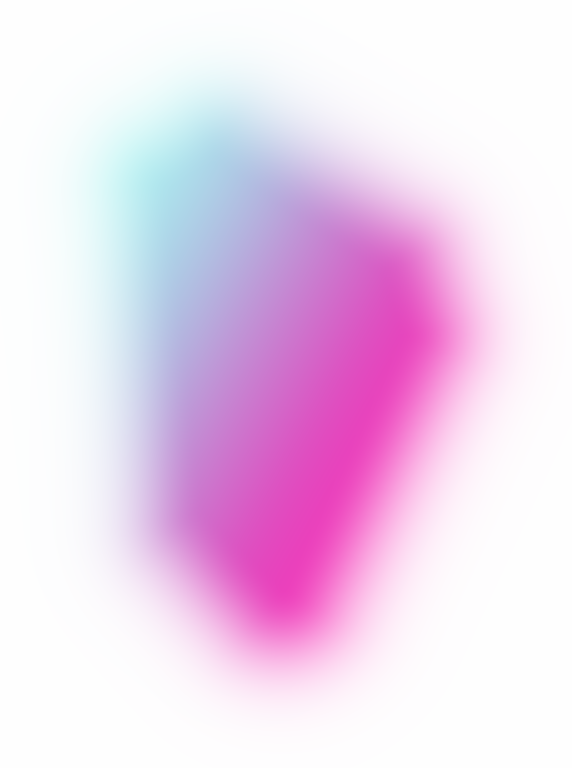
A WebGL 2 fragment shader for this background:

```glsl
#version 300 es
precision highp float;

#define BLUR 0.098
#define RAMP_AXIS vec2(0.87, -0.5)
#define RAMP_START -0.34
#define RAMP_STEP 0.152
#define PAPER vec3(0.995, 0.995, 0.996)

uniform vec2 u_resolution;
out vec4 fragColor;

// Core of the blob, in canvas heights from the centre
const int CORNERS = 6;
const vec2 core[CORNERS] = vec2[](
    vec2(-0.149, 0.253), vec2(-0.093, 0.285), vec2(0.122, 0.142),
    vec2(0.145, 0.064), vec2(-0.005, -0.262), vec2(-0.106, -0.164));

// Colour stops from mint through violet to hot pink
const int STOPS = 5;
const vec3 ramp[STOPS] = vec3[](
    vec3(0.69, 0.98, 0.955), vec3(0.67, 0.79, 0.895), vec3(0.79, 0.48, 0.81),
    vec3(0.915, 0.22, 0.725), vec3(1.0, 0.28, 0.75));

float cross2(vec2 a, vec2 b) {
    return a.x * b.y - a.y * b.x;
}

// Distance to the convex core, zero inside it
float coreDistance(vec2 p) {
    float nearest = 1e3;
    bool inside = true;
    for (int i = 0; i < CORNERS; i++) {
        vec2 edge = core[(i + 1) % CORNERS] - core[i];
        vec2 offset = p - core[i];
        float along = clamp(dot(offset, edge) / dot(edge, edge), 0.0, 1.0);
        nearest = min(nearest, length(offset - edge * along));
        inside = inside && cross2(edge, offset) <= 0.0;
    }
    return inside ? 0.0 : nearest;
}

// Quadratic B-spline weight, for a ramp without visible bands
float splineWeight(float x) {
    float d = abs(x);
    float tail = max(1.5 - d, 0.0);
    return d < 0.5 ? 0.75 - d * d : 0.5 * tail * tail;
}

vec3 rampColor(float position) {
    float t = clamp(position, 0.0, float(STOPS - 1));
    vec3 sum = vec3(0.0);
    float total = 0.0;
    for (int i = 0; i < STOPS; i++) {
        float weight = splineWeight(t - float(i));
        sum += ramp[i] * weight;
        total += weight;
    }
    return sum / total;
}

void main() {
    vec2 p = (gl_FragCoord.xy - 0.5 * u_resolution) / u_resolution.y;

    // Diagonal colour ramp, faded softly into the paper
    vec3 glow = rampColor((dot(p, RAMP_AXIS) - RAMP_START) / RAMP_STEP);
    float falloff = coreDistance(p) / BLUR;
    float coverage = exp(-falloff * falloff);

    fragColor = vec4(mix(PAPER, glow, coverage), 1.0);
}
```
